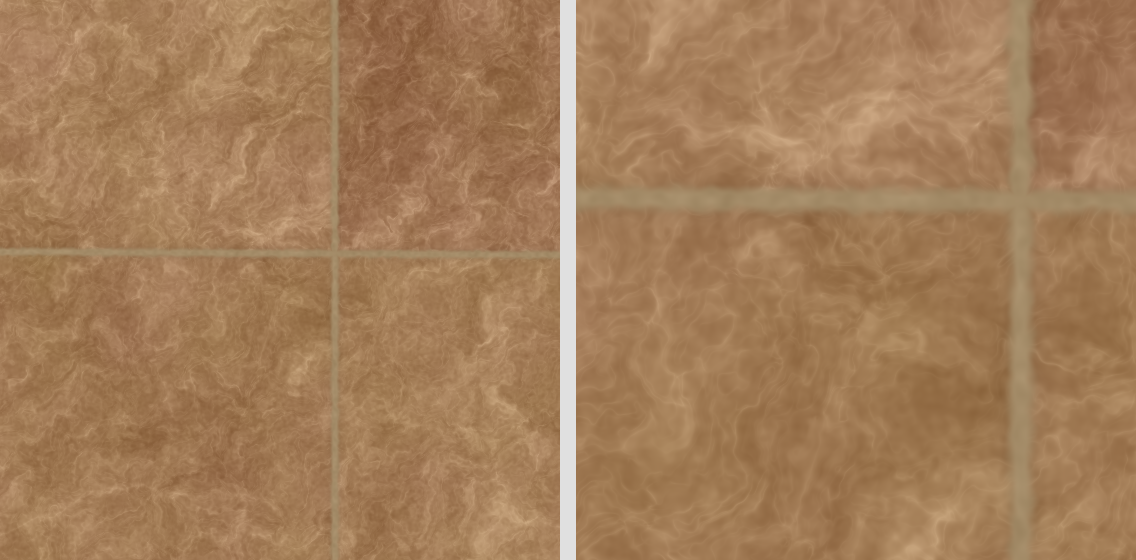
Left, the full canvas; right, a detail of the centre.
This texture is drawn by a WebGL 1 fragment shader. Its source:

```glsl
precision highp float;
// Brown veined marble floor tiles meeting at a crossing of sandy grout joints.

#define JOINT vec2(0.598, 0.547)
#define PITCH 0.65
#define GROUT_HALF 0.0062
#define GROUT_SOFT 0.0042
#define VEIN_SCALE 9.5
#define VEIN_STRENGTH 0.80
#define CLOUD_STRENGTH 1.05
#define GRAIN_STRENGTH 0.36
#define DARK_STONE vec3(0.525, 0.36, 0.22)
#define PALE_STONE vec3(0.755, 0.61, 0.465)
#define GROUT_COLOR vec3(0.645, 0.55, 0.41)

uniform vec2 u_resolution;

vec2 hash22(vec2 p) {
  vec3 h = fract(p.xyx * vec3(0.1031, 0.1030, 0.0973));
  h += dot(h, h.yzx + 33.33);
  return fract((h.xx + h.yz) * h.zy);
}

// Gradient noise, roughly -0.7 to 0.7
float corner(vec2 cell, vec2 offset, vec2 f) {
  return dot(hash22(cell + offset) * 2.0 - 1.0, f - offset);
}

float noise(vec2 p) {
  vec2 i = floor(p), f = p - i;
  vec2 u = f * f * f * (f * (f * 6.0 - 15.0) + 10.0);
  float low = mix(corner(i, vec2(0.0), f), corner(i, vec2(1.0, 0.0), f), u.x);
  float high = mix(corner(i, vec2(0.0, 1.0), f), corner(i, vec2(1.0), f), u.x);
  return mix(low, high, u.y);
}

float fbm(vec2 p) {
  float sum = 0.0, amp = 0.6;
  for (int k = 0; k < 5; k++) {
    sum += amp * noise(p);
    p = mat2(1.6, 1.2, -1.2, 1.6) * p + 7.3;
    amp *= 0.55;
  }
  return sum;
}

// Broken net of thin veins along the zero lines of several noise layers
float veinNet(vec2 p) {
  float sum = 0.0, amp = 0.8, width = 0.06;
  for (int k = 0; k < 5; k++) {
    float strength = smoothstep(-0.35, 0.35, noise(p * 0.8 + 31.7));
    sum += amp * strength * exp(-abs(noise(p)) / width);
    p = mat2(1.4, 1.05, -1.05, 1.4) * p + 13.1;
    amp *= 0.88;
    width *= 1.25;
  }
  return sum;
}

vec3 marble(vec2 uv, vec2 tile, vec2 local) {
  vec2 p = uv + 9.0 * hash22(tile + 40.0) + 3.0;
  float light = mod(tile.x + tile.y, 2.0);
  float upper = step(0.0, tile.y);
  float upperDark = upper * (1.0 - light);

  // Warped coordinates, stretched along the rising diagonal
  vec2 warp = vec2(fbm(p * 8.0), fbm(p * 8.0 + 19.0));
  vec2 q = mat2(0.56, -0.78, 0.56, 0.78) * p + 0.11 * warp;

  // Broad clouds, veins and grain
  float cloud = fbm(q * 5.0) + 0.65 * fbm(q * 20.0 + 5.0);
  float veins = veinNet(q * VEIN_SCALE) - 0.5;
  float grain = noise(p * 80.0) + 0.8 * noise(p * 150.0);
  float tone = CLOUD_STRENGTH * cloud + GRAIN_STRENGTH * grain;
  tone += VEIN_STRENGTH * veins * mix(0.9, 1.1, upper);
  tone += mix(-0.13, 0.09, light);

  // Darker patch near the joint in the upper dark tile
  float patchDist = length((local - vec2(0.22, 0.58)) * vec2(1.3, 1.0));
  tone -= 0.38 * upperDark * (1.0 - smoothstep(0.1, 0.6, patchDist));

  // Streaky pale smear in the upper light tile
  vec2 smear = local - vec2(0.87, 0.10);
  float along = dot(smear, vec2(0.86, 0.51));
  float across = dot(smear, vec2(-0.51, 0.86)) + 0.09 * warp.x;
  float smearMask = exp(-along * along * 40.0 - across * across * 1100.0);
  float streaks = 0.75 + 1.6 * noise(vec2(along * 14.0, across * 75.0));
  tone += 0.65 * upper * light * smearMask * streaks;

  // Long wandering vein in the lower dark tile
  float path = 0.05 + 0.33 * uv.x + 0.015 * sin(uv.x * 14.0) + 0.06 * warp.y;
  float longVein = exp(-abs(uv.y - path) / 0.005);
  tone += 0.55 * (1.0 - upper) * (1.0 - light) * longVein * (0.7 + cloud);

  vec3 color = mix(DARK_STONE, PALE_STONE, clamp(0.5 + 0.5 * tone, -0.15, 1.15));

  // Shift between ochre and rosy stone
  float hue = 0.8 * fbm(p * 4.0 + 51.0) + 0.25 * upperDark - 0.06;
  return color + hue * vec3(0.02, -0.015, 0.045);
}

void main() {
  vec2 uv = gl_FragCoord.xy / u_resolution;
  vec2 slant = vec2(0.0, 0.006 * (uv.x - JOINT.x));
  vec2 grid = (uv + slant - JOINT) / PITCH;
  vec2 tile = floor(grid);
  vec3 color = marble(uv, tile, grid - tile);

  // Distance to the nearest joint, with slightly worn edges
  vec2 d = abs(fract(grid + 0.5) - 0.5) * PITCH;
  float wear = 0.003 * noise(uv * 45.0) + 0.003 * noise(uv * 110.0);
  float edge = min(d.x, d.y) + wear - GROUT_HALF;

  // Soft shade beside the joint, then the grout itself
  color *= 1.0 - 0.06 * exp(-max(edge, 0.0) / 0.006);
  vec3 grout = GROUT_COLOR + 0.04 * noise(uv * 30.0) + 0.05 * noise(uv * 110.0);
  color = mix(grout, color, smoothstep(-GROUT_SOFT, GROUT_SOFT, edge));
  gl_FragColor = vec4(color, 1.0);
}
```
